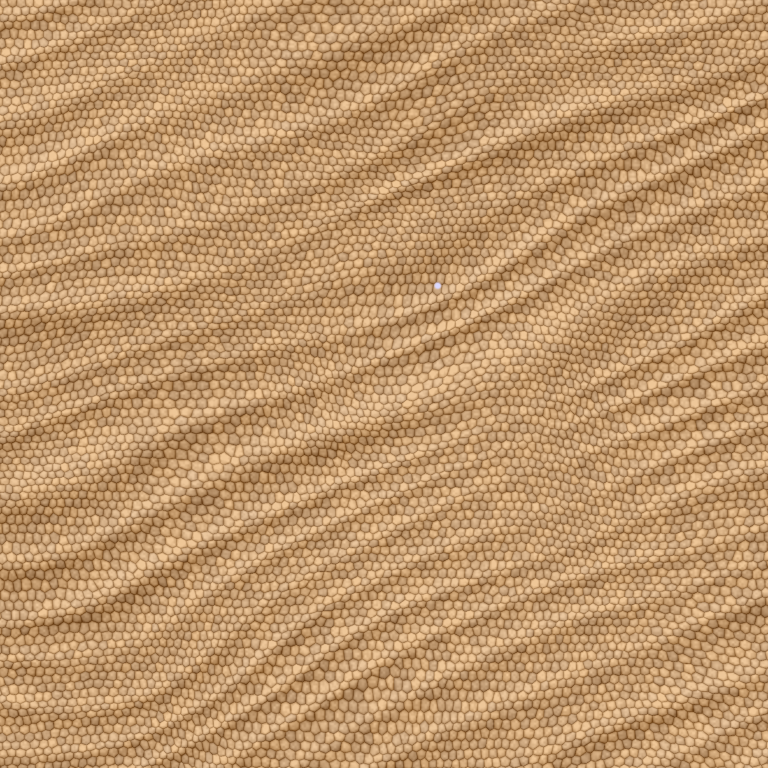
This texture is drawn by a WebGL 2 fragment shader. Its source:

```glsl
#version 300 es
precision highp float;

uniform vec2 u_resolution;
out vec4 fragColor;

const vec2 BEAD_COUNT = vec2(86.0, 92.0);   // beads across the canvas
const float BEAD_JITTER = 0.36;
const float BEAD_CONTRAST = 0.84;
const float BEAD_LIGHT = 0.32;
const float BEAD_VARIATION = 0.18;
const float RIPPLE_COUNT = 16.0;
const float RIPPLE_ANGLE = 0.40;            // radians above horizontal
const float RIPPLE_CONTRAST = 0.20;
const float RIPPLE_SHIFT = 0.0015;          // bead displacement on slopes
const float GRAIN_SCALE = 330.0;
const float GRAIN_CONTRAST = 0.26;
const float BASE_TONE = 0.09;
const vec2 LIGHT_DIRECTION = vec2(-0.35, 0.94);
const vec3 SHADOW_COLOR = vec3(0.49, 0.32, 0.15);
const vec3 CREST_COLOR = vec3(0.87, 0.72, 0.55);
const vec3 GLINT_COLOR = vec3(0.86, 0.85, 1.0);
const vec2 GLINT_CENTER = vec2(0.570, 0.628);
const float GLINT_RADIUS = 0.006;
const float TAU = 6.2831853;

float hash(vec2 p) {
    return fract(sin(dot(p, vec2(127.1, 311.7))) * 43758.5453);
}

float noise(vec2 p) {
    vec2 i = floor(p);
    vec2 f = fract(p);
    f = f * f * (3.0 - 2.0 * f);
    return mix(mix(hash(i), hash(i + vec2(1.0, 0.0)), f.x),
               mix(hash(i + vec2(0.0, 1.0)), hash(i + vec2(1.0)), f.x), f.y);
}

// Wind ripples: steep shaded underside, gentle upper slope
float ripples(vec2 p) {
    float c = cos(RIPPLE_ANGLE);
    float s = sin(RIPPLE_ANGLE);
    vec2 q = vec2(c * p.x + s * p.y, c * p.y - s * p.x);
    float bend = 2.4 * noise(p * 2.3 + 4.7) + 0.9 * noise(q * vec2(4.0, 11.0) + 19.0);
    float phase = TAU * (q.y * RIPPLE_COUNT + bend);
    float strength = mix(0.2, 1.3, noise(q * vec2(5.0, 14.0) + 31.0));
    return strength * (sin(phase) + 0.35 * sin(2.0 * phase));
}

// Packed beads: x is the shaded dome, y a random value per bead
vec2 beads(vec2 p) {
    vec2 g = p * BEAD_COUNT;
    float nearest = 9.0;
    float second = 9.0;
    vec2 offset = vec2(0.0);
    float id = 0.0;
    for (int j = -1; j <= 1; j++) {
        float row = floor(g.y) + float(j);
        float stagger = 0.5 * mod(row, 2.0);
        for (int i = -1; i <= 1; i++) {
            vec2 cell = vec2(floor(g.x - stagger) + float(i), row);
            vec2 jitter = vec2(hash(cell), hash(cell + 57.3)) - 0.5;
            vec2 center = cell + 0.5 + BEAD_JITTER * jitter + vec2(stagger, 0.0);
            float d = length(g - center);
            if (d < nearest) {
                second = nearest;
                nearest = d;
                offset = g - center;
                id = hash(cell + 113.9);
            } else {
                second = min(second, d);
            }
        }
    }
    float dome = 1.0 - exp(-5.0 * (second - nearest));
    float light = dot(offset, LIGHT_DIRECTION);
    return vec2(BEAD_CONTRAST * dome + BEAD_LIGHT * light, id);
}

vec3 surface(vec2 p) {
    float ripple = ripples(p);
    vec2 drift = vec2(noise(p * 6.0 + 8.0), noise(p * 6.0 + 41.0)) - 0.5;
    vec2 bead = beads(p + 0.035 * drift + vec2(0.0, RIPPLE_SHIFT * ripple));

    // Sum the bead, ripple and grain shading
    float tone = BASE_TONE + bead.x;
    tone += BEAD_VARIATION * (bead.y - 0.5);
    tone += RIPPLE_CONTRAST * ripple;
    tone += GRAIN_CONTRAST * (noise(p * GRAIN_SCALE) - 0.5);
    tone += 0.10 * (noise(p * 3.5 + 70.0) - 0.5);
    vec3 color = mix(SHADOW_COLOR, CREST_COLOR, clamp(tone, -0.25, 1.15));
    color += vec3(0.012, 0.0, -0.018) * (2.0 * bead.y - 1.0);

    // One pale polished bead
    float glint = 1.0 - smoothstep(0.4, 1.0, length(p - GLINT_CENTER) / GLINT_RADIUS);
    return mix(color, GLINT_COLOR, glint);
}

void main() {
    // Four samples per pixel soften the bead edges
    vec3 color = vec3(0.0);
    for (int k = 0; k < 4; k++) {
        vec2 subpixel = vec2(float(k % 2), float(k / 2)) * 0.5 - 0.25;
        color += surface((gl_FragCoord.xy + subpixel) / u_resolution.y);
    }
    fragColor = vec4(color * 0.25, 1.0);
}
```
